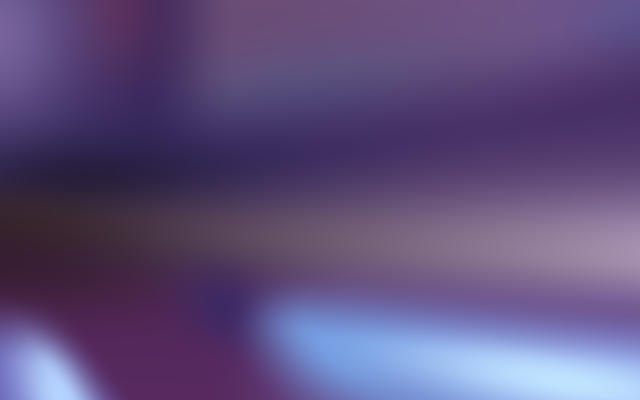
A Shadertoy shader for this background:

```glsl
// Blurred streaks of light: a plum haze above, a lavender beam across the
// middle and two icy blue lights below, on an indigo and wine ground.
// Each part is a soft mask (rotated Gaussian or wide edge) mixed in turn.

const float ASPECT = 1.6;

// Gaussian ellipse of the given radii, turned by angle: 1 at its centre.
float glow(vec2 p, vec2 centre, vec2 radii, float angle) {
    float c = cos(angle), s = sin(angle);
    vec2 d = p - centre;
    vec2 q = vec2(c * d.x + s * d.y, c * d.y - s * d.x) / radii;
    return exp(-dot(q, q));
}

// Soft edge: rises from 0 to 1 as signed distance d crosses zero.
float softEdge(float d, float softness) {
    return smoothstep(-softness, softness, d);
}

// Indigo above, wine to violet below.
vec3 ground(vec2 p) {
    vec3 indigo = mix(vec3(0.20, 0.15, 0.36), vec3(0.27, 0.18, 0.39),
                      smoothstep(0.5, 1.3, p.x));
    vec3 wine = mix(vec3(0.34, 0.16, 0.37), vec3(0.40, 0.30, 0.55),
                    smoothstep(0.5, 0.9, p.x));
    return mix(wine, indigo, smoothstep(0.25, 0.50, p.y));
}

// Plum haze with a curved lower edge, cooler near its base.
vec3 addHaze(vec3 col, vec2 p) {
    vec3 plum = mix(vec3(0.42, 0.30, 0.46), vec3(0.44, 0.33, 0.53),
                    smoothstep(0.6, 1.4, p.x));
    plum = mix(plum, vec3(0.35, 0.33, 0.51),
               0.9 * glow(p, vec2(0.76, 0.76), vec2(0.45, 0.13), 0.12));
    plum = mix(plum, vec3(0.35, 0.33, 0.57),
               0.8 * glow(p, vec2(1.63, 0.94), vec2(0.20, 0.12), 0.0));
    float lowerEdge = 0.675 + 0.075 * p.x * p.x;
    float mask = softEdge(p.y - lowerEdge, 0.13) * softEdge(p.x - 0.47, 0.13);
    return mix(col, plum, mask);
}

// Violet corner, its red fringe and the shadow under it.
vec3 addCorner(vec3 col, vec2 p) {
    col = mix(col, vec3(0.38, 0.17, 0.33),
              0.75 * glow(p, vec2(0.29, 1.0), vec2(0.13, 0.20), 0.1));
    col = mix(col, vec3(0.47, 0.39, 0.61),
              glow(p, vec2(-0.02, 0.92), vec2(0.23, 0.26), 0.0));
    return mix(col, vec3(0.13, 0.10, 0.21),
               0.9 * glow(p, vec2(0.24, 0.54), vec2(0.32, 0.10), -0.05));
}

// Beam widening and brightening towards the right.
vec3 addBeam(vec3 col, vec2 p) {
    float along = p.x / ASPECT;
    float d = p.y - mix(0.43, 0.36, along);
    float spread = d > 0.0 ? 0.07 + 0.085 * p.x : 0.105;
    vec3 tint = mix(vec3(0.20, 0.13, 0.18), vec3(0.65, 0.57, 0.69), along);
    tint = mix(tint, vec3(0.55, 0.42, 0.61), 0.6 * along * softEdge(d - 0.14, 0.12));
    return mix(col, tint, exp(-d * d / (spread * spread)));
}

// Dark brown and maroon at the left, indigo ahead of the blue light.
vec3 addShadows(vec3 col, vec2 p) {
    col = mix(col, vec3(0.22, 0.17, 0.16),
              0.65 * glow(p, vec2(0.02, 0.46), vec2(0.28, 0.08), -0.1));
    col = mix(col, vec3(0.21, 0.11, 0.18),
              0.8 * glow(p, vec2(0.02, 0.33), vec2(0.42, 0.12), -0.1));
    return mix(col, vec3(0.22, 0.16, 0.40),
               0.8 * glow(p, vec2(0.57, 0.23), vec2(0.12, 0.09), -0.5));
}

// Large blue light with a rounded left tip and a pale core.
vec3 addBlueLight(vec3 col, vec2 p) {
    float topEdge = 0.24 - 0.10 * (p.x - 0.7);
    float rise = 0.23 - p.y;
    float leftEdge = 0.67 + 3.0 * rise * rise;
    float mask = softEdge(topEdge - p.y, 0.085)
               * softEdge(p.x - leftEdge, 0.10 + 0.3 * max(rise, 0.0));
    vec3 blue = mix(vec3(0.44, 0.60, 0.88), vec3(0.56, 0.64, 0.92),
                    smoothstep(0.8, 1.5, p.x));
    blue = mix(blue, vec3(0.43, 0.49, 0.74),
               0.7 * glow(p, vec2(0.92, -0.02), vec2(0.25, 0.08), 0.0));
    blue = mix(blue, vec3(0.75, 0.89, 1.0),
               glow(p, vec2(1.42, 0.045), vec2(0.40, 0.075), -0.16));
    return mix(col, blue, mask);
}

// Small slanted light in the lower left corner.
vec3 addCornerLight(vec3 col, vec2 p) {
    float mask = softEdge(0.26 - 0.75 * p.y - p.x, 0.085)
               * softEdge(0.18 - p.y, 0.10);
    vec3 light = mix(vec3(0.40, 0.37, 0.71), vec3(0.71, 0.83, 1.0),
                     glow(p, vec2(0.15, 0.01), vec2(0.10, 0.20), 0.35));
    return mix(col, light, mask);
}

void mainImage(out vec4 fragColor, in vec2 fragCoord) {
    vec2 p = fragCoord / iResolution.xy * vec2(ASPECT, 1.0);
    vec3 col = ground(p);
    col = addHaze(col, p);
    col = addCorner(col, p);
    col = addBeam(col, p);
    col = addShadows(col, p);
    col = addBlueLight(col, p);
    col = addCornerLight(col, p);
    fragColor = vec4(col, 1.0);
}
```
